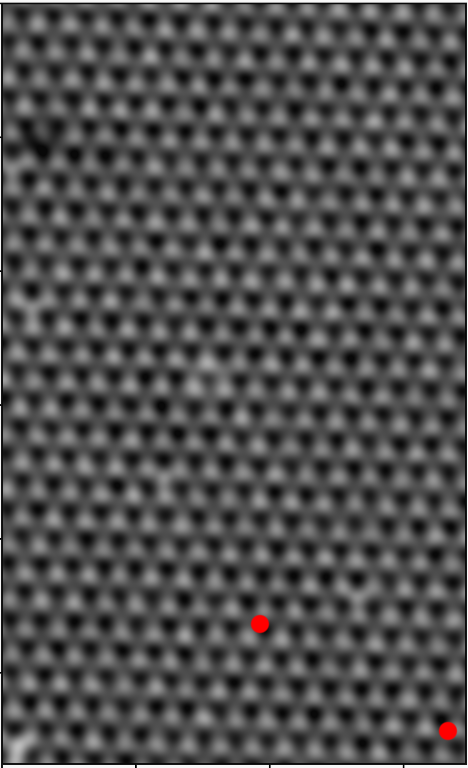
Reproduce this pattern procedurally as a WebGL 2 fragment shader.

```glsl
#version 300 es
precision highp float;
// Micrograph of a sheared honeycomb lattice: dark pores, bright and dim atoms, defects and markers.

uniform vec2 u_resolution;
out vec4 fragColor;

// Lengths are in canvas heights.
const vec2 LATTICE_ORIGIN = vec2(0.2934, 0.4688);
const vec2 ROW_STEP = vec2(0.04128, -0.00182);
const vec2 NEXT_ROW = vec2(0.02181, -0.03672);
const float MEAN_GREY = 0.308;
const float PORE_DEPTH = 0.081;
const float ATOM_CONTRAST = 0.050;
const float SITE_RADIUS = 0.0125;
const float ATOM_VARIATION = 0.12;
const float PORE_VARIATION = 0.09;
const float DEFECT_CHANCE = 0.032;
const float DEFECT_LIFT = 0.26;
const float WARP = 0.0022;
const float GRAIN = 0.055;

const vec3 MARKER_RED = vec3(1.0, 0.0, 0.0);
const vec2 MARKER_A = vec2(0.3385, 0.1875);
const vec2 MARKER_B = vec2(0.5833, 0.0482);
const float MARKER_RADIUS = 0.0117;

const vec3 PAPER = vec3(0.97);
const vec3 FRAME_INK = vec3(0.03);
const vec2 FRAME_MARGIN_LOW = vec2(0.0026, 0.0052);
const vec2 FRAME_MARGIN_HIGH = vec2(0.0026, 0.0045);
const float FRAME_WIDTH = 0.0022;
const float TICK_SPACING = 0.1743;
const float TAU = 6.28319;

// Two random values in 0..1 for an integer cell.
vec2 hash2(vec2 cell) {
    uvec2 v = uvec2(ivec2(cell) + 4096) * 1664525u + 1013904223u;
    v.x += v.y * 1664525u;
    v.y += v.x * 1664525u;
    v ^= v >> 16u;
    v.x += v.y * 1664525u;
    v.y += v.x * 1664525u;
    v ^= v >> 16u;
    return vec2(v & 0xffffu) / 65535.0;
}

float cornerSlope(vec2 cell, vec2 offset) {
    float angle = TAU * hash2(cell).x;
    return dot(vec2(cos(angle), sin(angle)), offset);
}

float gradientNoise(vec2 p) {
    vec2 i = floor(p), f = fract(p);
    vec2 w = f * f * f * (f * (f * 6.0 - 15.0) + 10.0);
    vec2 e = vec2(1.0, 0.0);
    return mix(mix(cornerSlope(i, f), cornerSlope(i + e, f - e), w.x),
               mix(cornerSlope(i + e.yx, f - e.yx), cornerSlope(i + 1.0, f - 1.0), w.x), w.y);
}

float blob(vec2 offset, float radius) {
    return exp(-dot(offset, offset) / (radius * radius));
}

// Three plane waves give the honeycomb; each site then varies on its own.
float latticeGrey(vec2 p) {
    mat2 basis = mat2(ROW_STEP, NEXT_ROW);
    vec2 q = inverse(basis) * (p - LATTICE_ORIGIN);
    vec3 phase = TAU * vec3(q, -q.x - q.y);
    float grey = MEAN_GREY - PORE_DEPTH * dot(cos(phase), vec3(1.0))
               + ATOM_CONTRAST * dot(sin(phase), vec3(1.0));
    for (int j = -1; j <= 1; j++) {
        for (int i = -1; i <= 1; i++) {
            vec2 cell = floor(q) + vec2(i, j);
            vec2 local = q - cell;
            vec2 vary = hash2(cell) - 0.5;
            float defect = step(hash2(cell + 731.0).x, DEFECT_CHANCE);
            grey += ATOM_VARIATION * vary.x * blob(basis * (local - 1.0 / 3.0), SITE_RADIUS);
            grey += PORE_VARIATION * vary.y * blob(basis * local, SITE_RADIUS);
            grey += DEFECT_LIFT * defect * blob(basis * (local - 2.0 / 3.0), SITE_RADIUS);
        }
    }
    return grey;
}

void main() {
    float px = 1.0 / u_resolution.y;
    vec2 p = gl_FragCoord.xy * px;

    // Lattice with slight drift and soft grain.
    vec2 drift = WARP * vec2(gradientNoise(p * 14.0), gradientNoise(p * 14.0 + 57.0));
    float grey = latticeGrey(p + drift);
    grey += GRAIN * (gradientNoise(p * 55.0 + 19.0) + 0.5 * gradientNoise(p * 7.0));

    // Larger flaws: filled cluster, dark void, bright corner speck.
    grey += 0.20 * blob(p - vec2(0.272, 0.512), 0.026);
    grey -= 0.24 * blob((p - vec2(0.050, 0.818)) * vec2(0.6, 1.0), 0.014);
    grey += 0.45 * blob(p - vec2(0.024, 0.026), 0.015);
    vec3 color = vec3(clamp(grey, 0.03, 0.92));

    // Round markers.
    float markerDist = min(distance(p, MARKER_A), distance(p, MARKER_B)) - MARKER_RADIUS;
    color = mix(MARKER_RED, color, smoothstep(-px, px, markerDist));

    // Margin, frame line and axis ticks.
    vec2 low = FRAME_MARGIN_LOW;
    vec2 high = u_resolution * px - FRAME_MARGIN_HIGH;
    vec2 outside = max(low - p, p - high);
    float frameDist = max(outside.x, outside.y);
    color = mix(color, PAPER, smoothstep(-0.5 * px, 0.5 * px, frameDist));
    vec2 fromCorner = vec2(p.x - low.x, high.y - p.y) / TICK_SPACING;
    vec2 tickDist = abs(fract(fromCorner + 0.5) - 0.5) * TICK_SPACING;
    float inkDist = abs(frameDist);
    if (p.y < low.y) inkDist = min(inkDist, tickDist.x);
    if (p.x < low.x) inkDist = min(inkDist, tickDist.y);
    color = mix(FRAME_INK, color, smoothstep(-0.5 * px, 0.5 * px, inkDist - 0.5 * FRAME_WIDTH));

    fragColor = vec4(color, 1.0);
}
```
